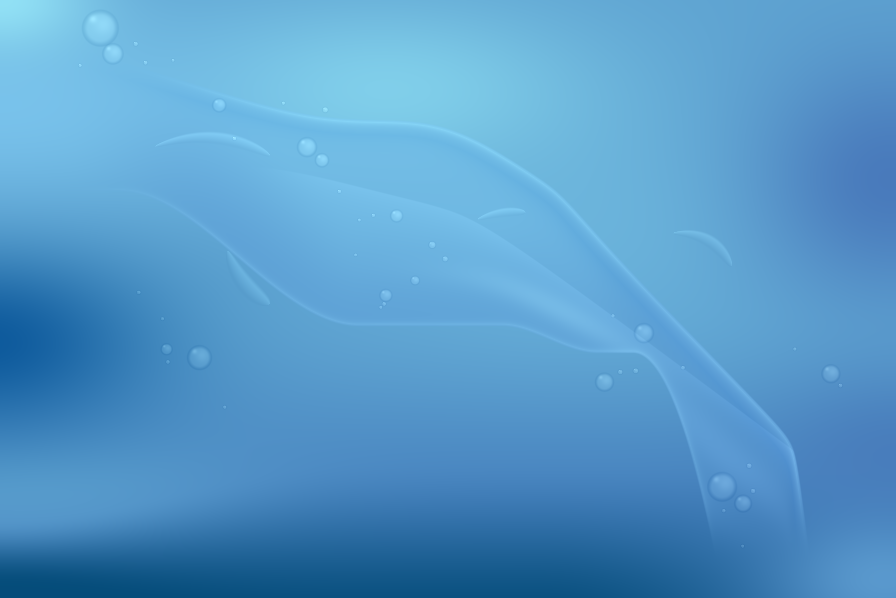
A Shadertoy shader for this background:

```glsl
float glow(vec2 p, vec2 center, vec2 radius) {
    vec2 q = (p - center) / radius;
    return exp(-dot(q, q));
}

float ramp(float x, float softness) {
    return 0.5 * (x + sqrt(x * x + softness * softness));
}

float upperEdge(float x) {
    float hump = (x - 0.75) / 0.17;
    return 0.96 - 0.31 * x + 0.058 * exp(-hump * hump)
        - 0.72 * ramp(x - 0.935, 0.03) - 7.0 * ramp(x - 1.332, 0.008);
}

float lowerEdge(float x) {
    float drop = max(x - 1.06, 0.0);
    return 0.68 - 0.225 * smoothstep(0.2, 0.6, x)
        - 0.045 * smoothstep(0.84, 1.0, x) - 18.0 * drop * drop;
}

// Fold that runs through the middle of the ribbon
float innerFold(float x) {
    return 0.725 - 0.05 * smoothstep(0.4, 0.75, x) - 0.75 * ramp(x - 0.76, 0.08);
}

vec3 backdrop(vec2 p) {
    vec3 c = mix(vec3(0.27, 0.50, 0.74), vec3(0.37, 0.64, 0.82), smoothstep(0.1, 0.5, p.y));
    c = mix(c, vec3(0.43, 0.72, 0.87), 0.75 * glow(p, vec2(0.98, 0.62), vec2(0.36, 0.2)));
    c = mix(c, vec3(0.51, 0.82, 0.92), 0.95 * glow(p, vec2(0.64, 0.85), vec2(0.36, 0.15)));
    c = mix(c, vec3(0.28, 0.47, 0.73), 0.95 * glow(p, vec2(1.49, 0.70), vec2(0.22, 0.2)));
    c = mix(c, vec3(0.28, 0.48, 0.73), 0.85 * glow(p, vec2(1.5, 0.24), vec2(0.2, 0.13)));
    c = mix(c, vec3(0.37, 0.64, 0.82), 0.9 * glow(p, vec2(0.02, 0.19), vec2(0.4, 0.11)));
    c = mix(c, vec3(0.05, 0.35, 0.61), glow(p, vec2(-0.03, 0.43), vec2(0.29, 0.16)));
    c = mix(c, vec3(0.48, 0.77, 0.93), 0.9 * glow(p, vec2(0.0, 0.82), vec2(0.42, 0.17)));
    c = mix(c, vec3(0.57, 0.88, 0.96), glow(p, vec2(0.0, 1.0), vec2(0.16, 0.09)));

    // Dark floor with a crisp left end and a soft right end
    float spread = smoothstep(0.0, 0.6, p.x);
    float depth = 1.0 - smoothstep(mix(0.02, -0.05, spread), mix(0.13, 0.23, spread), p.y);
    c = mix(c, vec3(0.02, 0.30, 0.48), depth * (1.0 - 0.8 * smoothstep(0.9, 1.5, p.x)));
    return mix(c, vec3(0.38, 0.63, 0.83), 0.8 * glow(p, vec2(1.48, 0.03), vec2(0.17, 0.1)));
}

vec3 ribbon(vec3 c, vec2 p, float px) {
    float e = 0.004;
    float topSlope = (upperEdge(p.x + e) - upperEdge(p.x - e)) / (2.0 * e);
    float lowSlope = (lowerEdge(p.x + e) - lowerEdge(p.x - e)) / (2.0 * e);
    float below = (upperEdge(p.x) - p.y) / length(vec2(1.0, topSlope));
    float above = (p.y - lowerEdge(p.x)) / length(vec2(1.0, lowSlope));
    float inside = smoothstep(-px, px, below) * smoothstep(-px, px, above);
    inside *= smoothstep(0.1, 0.4, p.x) * smoothstep(0.06, 0.24, p.y);

    // Body, bright above and deeper blue along its belly
    vec3 body = mix(vec3(0.37, 0.63, 0.85), vec3(0.45, 0.74, 0.91), smoothstep(0.0, 0.2, above));
    body = mix(body, vec3(0.37, 0.62, 0.84), smoothstep(0.8, 1.25, p.x));
    c = mix(c, body, 0.6 * inside);

    // Thin lit rims
    float rim = exp(-abs(below - 0.004) / 0.005) * smoothstep(0.15, 0.6, p.x);
    rim += 0.7 * exp(-abs(above - 0.003) / 0.004);
    c += vec3(0.07, 0.08, 0.06) * rim * inside;
    c -= vec3(0.04, 0.03, 0.01) * exp(-abs(below - 0.025) / 0.018) * inside;

    // Folds and streaks
    float fold = innerFold(p.x) - p.y;
    float sheen = smoothstep(-px, px, fold) * exp(-max(fold, 0.0) / 0.04);
    c += 0.035 * sheen * inside * smoothstep(0.4, 0.6, p.x);
    float streak = p.y - 0.56 + 0.58 * ramp(p.x - 0.82, 0.1);
    c += vec3(0.06, 0.06, 0.04) * exp(-streak * streak / 0.0006) * inside * glow(p, vec2(0.93, 0.48), vec2(0.18));
    float strands = sin(70.0 * below + 6.0 * p.x);
    return c + 0.014 * strands * inside * smoothstep(1.0, 1.15, p.x);
}

// Curved tapering splash between two ends
vec3 splash(vec3 c, vec2 p, vec2 a, vec2 b, float bend, float width) {
    vec2 axis = b - a;
    float len = length(axis);
    vec2 dir = axis / len;
    float t = dot(p - a, dir) / len;
    float side = dot(p - a, vec2(-dir.y, dir.x)) - 4.0 * bend * t * (1.0 - t);
    float taper = width * sqrt(max(t * (1.0 - t * t * t), 0.0)) + 0.0004;
    float k = side / taper;
    float mask = step(0.0, t) * step(t, 1.0) * (1.0 - smoothstep(0.6, 1.2, abs(k)));
    return c + vec3(0.07, 0.08, 0.07) * mask * (0.4 + 0.7 * k);
}

vec3 bubble(vec3 c, vec2 p, vec2 center, float r, float px) {
    vec2 q = (p - center) / r;
    float d = length(q);
    float mask = 1.0 - smoothstep(1.0 - px / r, 1.0 + px / r, d);
    float light = 0.05 - 0.10 * smoothstep(0.65, 1.0, d);
    light += 0.07 * glow(q, vec2(0.2, 0.2), vec2(0.55)) + 0.1 * glow(q, vec2(-0.4, 0.5), vec2(0.2));
    return c + vec3(0.9, 0.85, 0.65) * light * mask;
}

vec2 hash2(float n) {
    return fract(sin(vec2(n, n + 7.3) * vec2(12.99, 78.23)) * 437.58);
}

void mainImage(out vec4 fragColor, in vec2 fragCoord) {
    vec2 p = fragCoord / iResolution.xy * vec2(1.5, 1.0);
    float px = 1.0 / iResolution.y;
    vec3 c = ribbon(backdrop(p), p, px);

    c = splash(c, p, vec2(0.26, 0.755), vec2(0.452, 0.74), 0.022, 0.014);
    c = splash(c, p, vec2(0.80, 0.633), vec2(0.88, 0.645), 0.005, 0.010);
    c = splash(c, p, vec2(1.127, 0.61), vec2(1.225, 0.555), 0.018, 0.014);
    c = splash(c, p, vec2(0.38, 0.58), vec2(0.45, 0.49), -0.010, 0.020);

    // Large bubbles: centre and radius
    vec3 large[15] = vec3[15](
        vec3(0.168, 0.953, 0.031), vec3(0.189, 0.91, 0.018), vec3(0.367, 0.824, 0.012),
        vec3(0.514, 0.754, 0.017), vec3(0.539, 0.732, 0.012), vec3(0.664, 0.639, 0.011),
        vec3(0.646, 0.506, 0.011), vec3(0.695, 0.531, 0.008), vec3(0.334, 0.402, 0.021),
        vec3(0.279, 0.416, 0.01), vec3(1.012, 0.361, 0.016), vec3(1.078, 0.443, 0.017),
        vec3(1.209, 0.186, 0.025), vec3(1.244, 0.158, 0.015), vec3(1.391, 0.375, 0.016));
    for (int i = 0; i < 15; i++) {
        c = bubble(c, p, large[i].xy, large[i].z, px);

        // Small companions scattered around each one
        for (int j = 0; j < 2; j++) {
            vec2 h = hash2(float(i * 2 + j) + 1.0);
            vec2 offset = (h - 0.5) * vec2(0.16, 0.22);
            c = bubble(c, p, large[i].xy + offset, 0.003 + 0.004 * h.x * h.y, px);
        }
    }
    fragColor = vec4(clamp(c, 0.0, 1.0), 1.0);
}
```
